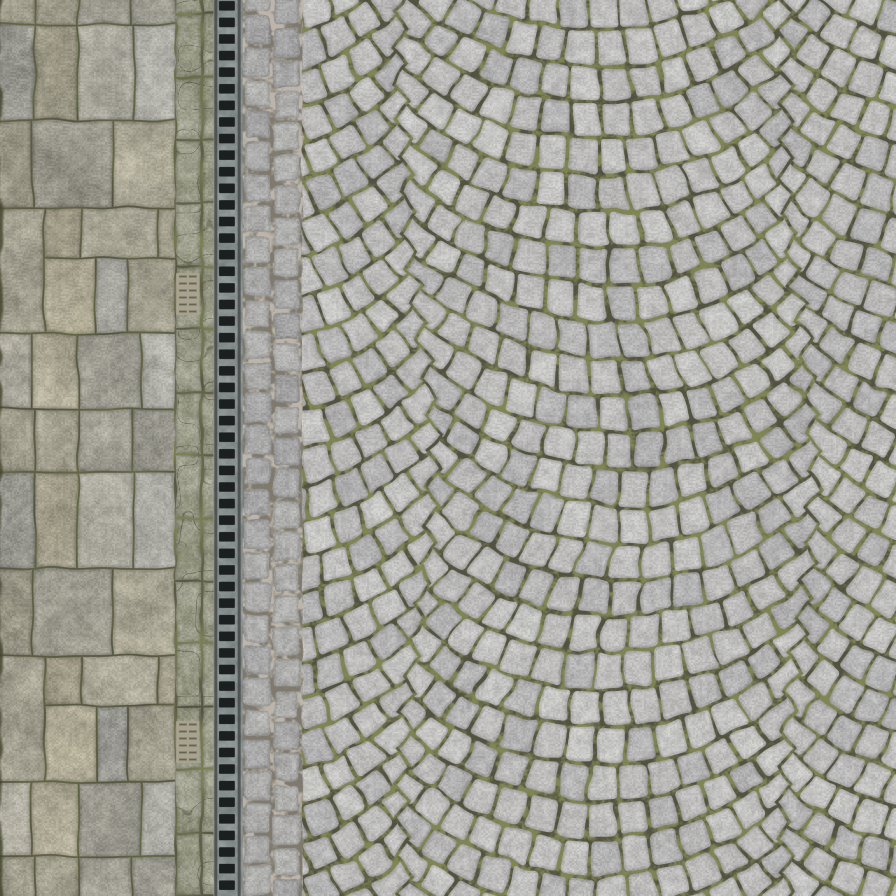
This texture is drawn by a Shadertoy shader. Its source:

```glsl
// Courtyard paving: stone slabs, a drain grate and mossy setts laid in hanging arcs.

const float SPAN = 768.0; // layout units across the canvas
// Vertical bands, left to right
const float KERB_X = 150.0, LEDGE_X = 173.0, DRAIN_X = 183.0, SETT_X = 208.0, FAN_X = 259.0;
// Slab courses, repeated up the canvas
const float PERIOD = 384.0, COURSE_START = 103.0;
const float COURSE[7] = float[7](0.0, 75.0, 118.0, 183.0, 247.0, 302.0, 384.0);
const vec3 CUTS[6] = vec3[6](vec3(28, 97, 152), vec3(38, 70, 136), vec3(38, 82, 110),
                             vec3(27, 67, 121), vec3(30, 67, 113), vec3(30, 67, 115));
// Arc paving
const float CUSP_X = 345.0, FAN = 327.0, RADIUS = 245.0, BASE_Y = 381.0, CUSP_Y = 443.5;
const float ROW = 31.5, STONE = 26.0, ZIGZAG = 6.0, HALF_GAP = 1.3;
const float SLOT_PITCH = SPAN / 54.0;
const vec3 DARK = vec3(0.32, 0.32, 0.25), MOSS = vec3(0.50, 0.52, 0.33);
const vec3 SAND = vec3(0.74, 0.71, 0.67);
const vec3 STONE_DIM = vec3(0.68, 0.675, 0.68), STONE_PALE = vec3(0.775, 0.775, 0.765);

float aa; // edge softness in layout units

float hash(vec2 p) { return fract(sin(dot(p, vec2(127.1, 311.7))) * 43758.5453); }

float noise(vec2 p) {
    vec2 i = floor(p), f = fract(p);
    f = f * f * (3.0 - 2.0 * f);
    return mix(mix(hash(i), hash(i + vec2(1, 0)), f.x),
               mix(hash(i + vec2(0, 1)), hash(i + 1.0), f.x), f.y);
}

float fbm(vec2 p) {
    return 0.5 * noise(p) + 0.3 * noise(p * 2.3 + 7.0) + 0.2 * noise(p * 5.1 + 19.0);
}

vec2 wobble(vec2 p) { return vec2(noise(p), noise(p + 43.0)) - 0.5; }

float roundBox(vec2 q, vec2 halfSize, float r) {
    vec2 e = abs(q) - halfSize + r;
    return length(max(e, 0.0)) + min(max(e.x, e.y), 0.0) - r;
}

float fill(float d) { return smoothstep(aa, -aa, d); }

// Grainy stone face with worn edges, set into a joint colour
vec3 setInJoint(vec3 face, vec3 joint, vec2 p, float d) {
    face += 0.14 * (fbm(p / 7.0) - 0.5) + 0.08 * (hash(floor(p / 1.5)) - 0.5);
    return mix(joint, face * mix(0.87, 1.0, smoothstep(0.0, -3.5, d)), fill(d));
}

vec3 slabs(vec2 p) {
    vec2 w = p + 3.0 * wobble(p / 22.0);
    float t = mod(SPAN - w.y - COURSE_START, PERIOD);
    int row = 0, column = 0;
    for (int i = 1; i < 6; i++) if (t > COURSE[i]) row = i;
    float left = -9.0, right = KERB_X + 1.0;
    for (int k = 0; k < 3; k++) {
        float cut = CUTS[row][k];
        if (w.x > cut) { left = cut; column = k + 1; }
        else right = min(right, cut);
    }
    float top = COURSE[row], bottom = COURSE[row + 1];
    // One tall slab spans two courses
    if (column == 0 && (row == 1 || row == 2)) { row = 1; top = COURSE[1]; bottom = COURSE[3]; }
    float d = 0.8 - min(min(w.x - left, right - w.x), min(t - top, bottom - t));
    vec2 id = vec2(column, row);
    vec3 face = mix(vec3(0.65, 0.63, 0.55), vec3(0.65, 0.65, 0.63), hash(id + 3.0));
    face *= 0.91 + 0.15 * hash(id + 8.0) + 0.3 * (fbm(p / 30.0 + id * 9.0) - 0.5);
    vec3 col = setInJoint(face, mix(DARK, MOSS * 0.8, noise(p / 30.0)), p, d);
    return mix(col, MOSS * 0.5, 0.8 * smoothstep(5.0, 1.0, p.x + 5.0 * noise(p / 14.0)));
}

// Mossy kerb stones, slotted cover plates and the pale ledge
vec3 kerb(vec2 p) {
    vec2 q = p + 3.0 * wobble(p / 12.0);
    float d = 1.0 - 54.0 * (0.5 - abs(fract(q.y / 54.0) - 0.5));
    d = max(d, 1.2 - min(abs(q.x - KERB_X), abs(q.x - LEDGE_X)));
    vec3 face = mix(vec3(0.52, 0.53, 0.44), vec3(0.69, 0.69, 0.63), fbm(p / 16.0));
    face = mix(face, DARK, 0.5 * smoothstep(0.03, 0.0, abs(noise(p / 18.0) - 0.5)));
    vec3 col = setInJoint(face, mix(DARK, MOSS, noise(p / 20.0)), p, d);
    vec2 c = vec2(p.x - 161.0, mod(SPAN - p.y, PERIOD) - 252.0);
    float plate = roundBox(c, vec2(10, 18), 1.0);
    col = mix(col, vec3(0.66, 0.64, 0.56), fill(plate));
    float slot = max(abs(mod(c.y, 6.0) - 3.0) - 0.8, abs(abs(c.x) - 4.2) - 3.2);
    return mix(col, vec3(0.40, 0.39, 0.33), fill(max(slot, plate + 2.0)));
}

vec3 drain(vec2 p) {
    vec3 col = mix(vec3(0.44, 0.48, 0.48), vec3(0.62, 0.65, 0.64), fbm(p / 9.0));
    col = mix(col, vec3(0.27), 0.8 * fill(abs(abs(p.x - 195.0) - 10.0) - 1.3));
    vec2 c = vec2(p.x - 194.5, (fract((SPAN - p.y) / SLOT_PITCH + 0.15) - 0.5) * SLOT_PITCH);
    return mix(col, vec3(0.11, 0.12, 0.12), fill(roundBox(c, vec2(6.8, 4.1), 1.0)));
}

vec3 borderSetts(vec2 p) {
    vec2 g = (p + 3.0 * wobble(p / 13.0) - vec2(SETT_X, 0)) / vec2(25, 27);
    g.y += 0.4 * floor(g.x);
    vec2 id = floor(g), c = (fract(g) - 0.5) * vec2(25, 27);
    float d = roundBox(c, vec2(11.6, 12.5) - 1.3 * hash(id), 3.0);
    float sandy = smoothstep(0.4, 0.65, fbm(p / 12.0) + 0.15 * (p.y / SPAN - 0.5));
    vec3 joint = mix(vec3(0.50, 0.48, 0.43), SAND, sandy);
    return setInJoint(mix(STONE_DIM - 0.04, STONE_PALE - 0.07, hash(id + 5.0)), joint, p, d);
}

vec3 fanSetts(vec2 p) {
    vec2 q = p + 4.0 * wobble(p / 15.0) + 6.0 * wobble(p / 70.0);
    float x = q.x - CUSP_X - 28.0 * exp(-pow(abs(q.y - 378.0) / 150.0, 2.0));
    // Neighbouring fans interlock along a zigzag seam
    float side = mod(floor(x / FAN + 0.5), 2.0) * 2.0 - 1.0;
    float tooth = abs(fract((q.y - CUSP_Y) / ROW + 0.5) - 0.5) * 4.0 - 1.0;
    float xs = x + side * ZIGZAG * tooth, fan = floor(xs / FAN), centre = (fan + 0.5) * FAN;
    float seam = 0.5 * FAN - abs(xs - centre);
    // Row, and position along its arc
    float sinT = clamp((x - centre) / RADIUS, -0.95, 0.95), cosT = sqrt(1.0 - sinT * sinT);
    float v = (q.y - BASE_Y - RADIUS * (1.0 - cosT)) / ROW + 0.5 + 0.5 * mod(fan, 2.0);
    float row = floor(v), dv = (v - row - 0.5) * ROW;
    float u = (RADIUS * asin(sinT) + dv * sinT) / STONE + 0.6 * hash(vec2(row, fan)) - 0.3;
    // End stones reach to the seam
    float cell = clamp(floor(u), -7.0, 6.0);
    vec2 id = vec2(cell + 40.0 * fan, row);
    vec2 c = vec2((u - cell - 0.5) * STONE, dv * cosT);
    if (cell > 5.0) c.x = min(c.x, 0.0);
    if (cell < -6.0) c.x = max(c.x, 0.0);
    c += 0.12 * (hash(id + 2.0) - 0.5) * vec2(-c.y, c.x);
    vec2 halfSize = 0.5 * vec2(STONE, ROW * cosT) - HALF_GAP * (0.7 + 0.8 * hash(id + 6.0));
    float d = max(roundBox(c, halfSize, 3.5), HALF_GAP - 0.75 * seam);
    vec3 joint = mix(DARK, MOSS, smoothstep(0.3, 0.65, fbm(p / 9.0)));
    vec3 face = mix(STONE_DIM, STONE_PALE, 0.2 + 0.8 * hash(id + 4.0));
    return setInJoint(face, joint, p, d);
}

void mainImage(out vec4 fragColor, in vec2 fragCoord) {
    vec2 p = fragCoord / iResolution.xy * SPAN;
    aa = 0.75 * SPAN / iResolution.y;
    float edge = p.x + 3.0 * (noise(p / 11.0) - 0.5);
    vec3 col = mix(slabs(p), kerb(p), fill(KERB_X - edge));
    col = mix(col, drain(p), fill(DRAIN_X - p.x));
    col = mix(col, borderSetts(p), fill(SETT_X - p.x));
    col = mix(col, fanSetts(p), fill(FAN_X - edge));
    fragColor = vec4(clamp(col, 0.0, 1.0), 1.0);
}
```
